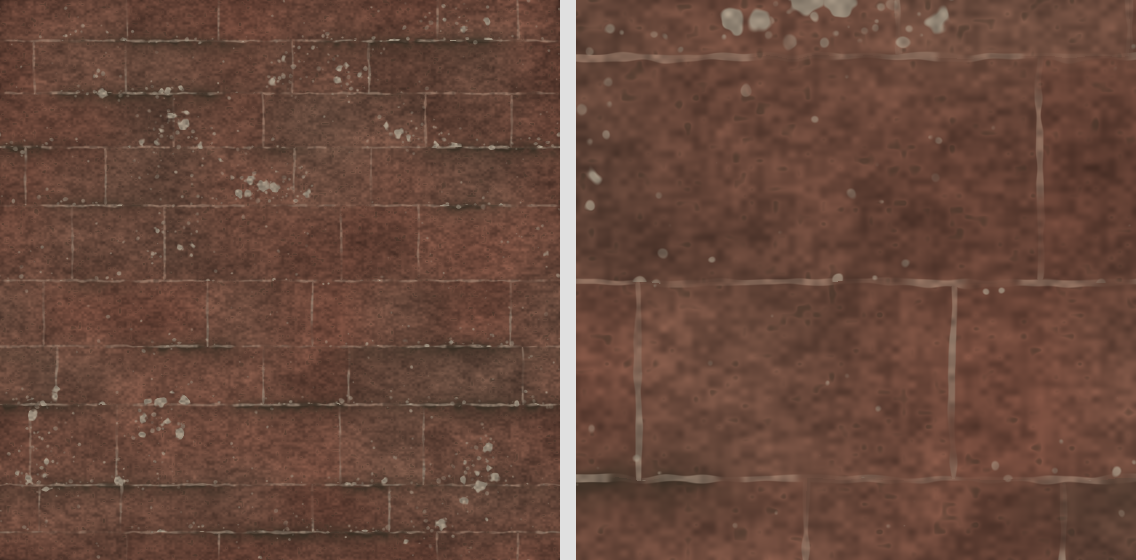
Left: the whole. Right: its middle third, enlarged.
A WebGL 1 fragment shader for this texture:

```glsl
precision highp float;
// Weathered red-brown brick wall: nine uneven courses, thin broken mortar, soot and pale lichen.
uniform vec2 u_resolution;

#define COURSES 9.0
#define MORTAR_HALF_WIDTH 0.0019
#define GRAIN 0.27
#define SOOT 0.85
#define LICHEN_CELLS 44.0
#define SPECK_CELLS 112.0
#define BRICK_RED vec3(0.400, 0.257, 0.208)
#define BRICK_BROWN vec3(0.380, 0.277, 0.228)
#define SOOT_COLOR vec3(0.205, 0.170, 0.130)
#define MORTAR_COLOR vec3(0.55, 0.435, 0.37)
#define LICHEN_COLOR vec3(0.64, 0.59, 0.52)

float hash(vec2 p) {
    return fract(sin(dot(p, vec2(127.1, 311.7))) * 43758.55);
}

// Value noise that tiles over the unit square.
float noise(vec2 uv, vec2 period) {
    vec2 p = uv * period;
    vec2 i = floor(p), f = fract(p);
    f = f * f * (3.0 - 2.0 * f);
    vec2 a = mod(i, period), b = mod(i + 1.0, period);
    return mix(mix(hash(a), hash(vec2(b.x, a.y)), f.x),
               mix(hash(vec2(a.x, b.y)), hash(b), f.x), f.y);
}

// Four layered sines, periodic over the courses.
float harmonics(float course, vec4 cosines, vec4 sines) {
    vec4 angle = 6.28319 * course / COURSES * vec4(1.0, 2.0, 3.0, 4.0);
    return dot(cosines, cos(angle)) + dot(sines, sin(angle));
}

// Top edge of a course, counted downward in average course heights.
float courseTop(float i) {
    return i + 0.529 + harmonics(i, vec4(0.055, 0.038, -0.040, 0.075),
                                    vec4(-0.143, 0.002, 0.061, 0.030));
}

// Alternating short and long bricks, shifted along each course.
float jointX(float course, float j) {
    float start = 0.154 + harmonics(course, vec4(-0.128, -0.024, 0.112, -0.053),
                                           vec4(-0.064, 0.286, -0.001, 0.074));
    float jitter = 0.05 * (hash(vec2(course, j) + 3.7) - 0.5) * step(0.5, j);
    return start + 0.465 * floor(j / 2.0) + 0.157 * mod(j, 2.0) + jitter;
}

// Cellular round spots; growth scales how many appear and their size.
float spots(vec2 uv, float cells, float growth, float ragged) {
    vec2 p = uv * cells, id = floor(p), f = fract(p);
    float soft = 0.05 + 0.7 * cells / u_resolution.y, cover = 0.0;
    for (int y = -1; y <= 1; y++) {
        for (int x = -1; x <= 1; x++) {
            vec2 o = vec2(float(x), float(y));
            vec2 c = mod(id + o, cells);
            vec2 center = o + 0.1 + 0.8 * vec2(hash(c + 11.3), hash(c + 47.9));
            float radius = mix(0.16, 0.5, pow(hash(c + 71.1), 2.0));
            radius *= smoothstep(0.0, 0.08, growth - hash(c + 23.5));
            float d = length(f - center) + ragged;
            cover = max(cover, (1.0 - smoothstep(radius - soft, radius + soft, d))
                               * smoothstep(0.02, 0.12, radius));
        }
    }
    return cover;
}

void main() {
    vec2 uv = gl_FragCoord.xy / u_resolution;
    uv.y = 1.0 - uv.y;
    float px = 1.0 / u_resolution.y;
    float patches = noise(uv, vec2(7.0, 9.0));
    float crumble = noise(uv, vec2(83.0, 97.0));
    float fine = noise(uv, vec2(210.0, 240.0));
    vec2 wall = uv + 0.003 * (vec2(noise(uv, vec2(31.0)), noise(uv.yx, vec2(67.0))) - 0.5);

    // Find the course and the distances to its two edges.
    float row = 0.0, below = 0.0, above = 1.0;
    for (int i = -1; i < 10; i++) {
        float gap = wall.y - courseTop(float(i)) / COURSES;
        if (gap >= 0.0) {
            row = mod(float(i), COURSES);
            below = gap;
        } else {
            above = min(above, -gap);
        }
    }

    // Find the nearest upright joint and the brick to its right.
    float side = 1.0, left = 1.0, brick = 0.0;
    for (int j = 0; j < 4; j++) {
        float gap = fract(wall.x - jointX(row, float(j)));
        side = min(side, min(gap, 1.0 - gap));
        if (gap < left) {
            left = gap;
            brick = float(j);
        }
    }

    // Brick tint, broad stains, streaks and grain.
    float tone = hash(vec2(row, brick) + 5.1);
    vec3 color = mix(BRICK_RED, BRICK_BROWN, clamp(0.5 * tone + 0.9 * patches - 0.2, 0.0, 1.0));
    color *= 0.96 + 0.08 * hash(vec2(brick, row) + 9.2);
    color *= 0.89 + 0.24 * noise(uv, vec2(13.0, 19.0));
    float streaks = noise(uv, vec2(75.0, 150.0));
    color *= 1.02 + GRAIN * (fine + 0.8 * streaks + 0.6 * crumble - 1.2);
    color *= 0.94 + 0.12 * noise(uv, vec2(29.0, 41.0));

    // Ragged soot hugs the bed joints, in stretches.
    float dirt = smoothstep(0.35, 0.7, noise(uv, vec2(6.0, 18.0)));
    float shade = exp(-below / 0.013) + 0.7 * exp(-above / 0.009);
    float blotch = smoothstep(0.1, 0.9, 0.6 * crumble + 0.4 * streaks);
    color = mix(color, SOOT_COLOR, min(0.85, SOOT * shade * (0.15 + dirt) * (0.25 + 1.2 * blotch)));
    float pits = smoothstep(0.7, 0.92, 0.6 * fine + 0.4 * noise(uv, vec2(140.0)));
    color = mix(color, SOOT_COLOR, 0.45 * pits);

    // Thin mortar, broken where it has worn away.
    float width = MORTAR_HALF_WIDTH * (0.5 + crumble);
    float bedLine = 1.0 - smoothstep(width - px, width + px, min(below, above));
    float sideLine = 1.0 - smoothstep(width - px, width + px, side);
    bedLine *= mix(0.12, 0.85, smoothstep(0.25, 0.6, noise(uv, vec2(61.0, 19.0))));
    sideLine *= mix(0.15, 0.8, smoothstep(0.2, 0.65, noise(uv, vec2(13.0, 37.0))));
    vec3 mortar = mix(MORTAR_COLOR, LICHEN_COLOR * 0.87, dirt * step(side, 1.0) * 0.6);
    color = mix(color, mortar * (0.8 + 0.35 * fine), max(bedLine, sideLine));

    // Lichen in small clusters and crusts along the bed joints, with specks everywhere.
    float cluster = smoothstep(0.6, 0.95, noise(uv + 0.37, vec2(9.0, 10.0)));
    float ledge = exp(-above / 0.010) * (0.25 + dirt) + 0.4 * exp(-below / 0.006) * dirt;
    float ragged = 0.3 * (noise(uv, vec2(170.0)) - 0.5);
    float lichen = spots(uv, LICHEN_CELLS, 0.01 + 0.4 * cluster + 0.25 * ledge, ragged);
    float specks = spots(uv, SPECK_CELLS, 0.055 + 0.25 * cluster + 0.35 * ledge, ragged);
    vec3 crust = LICHEN_COLOR * (0.78 + 0.34 * fine);
    float fade = mix(0.2, 0.75, noise(uv + 0.61, vec2(60.0)));
    color = mix(color, crust, max(0.92 * lichen, fade * specks));

    gl_FragColor = vec4(color, 1.0);
}
```
